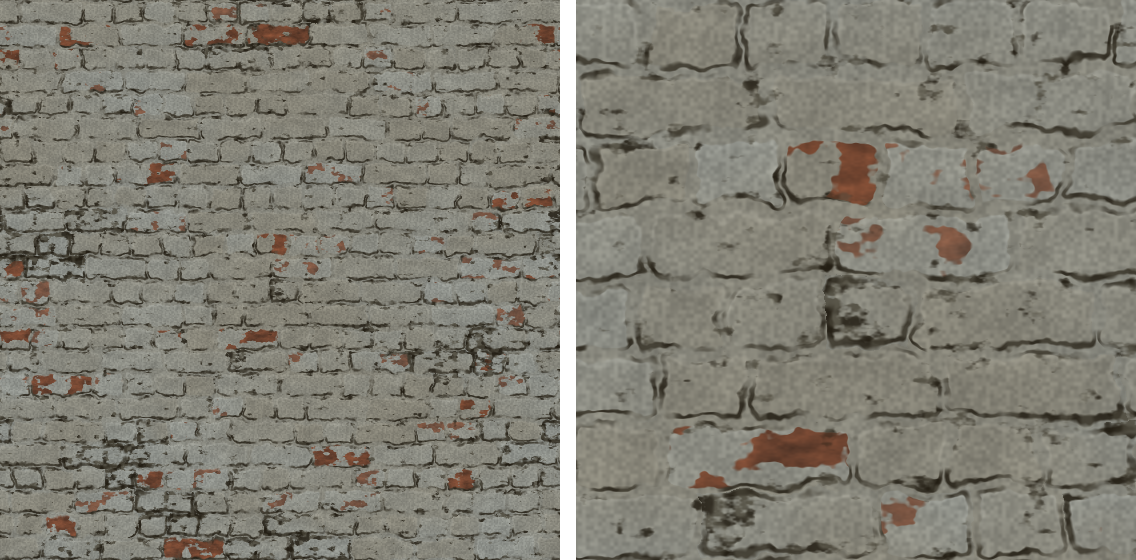
Left, the full canvas; right, a detail of the centre.
Give the GLSL for this texture, as a Shadertoy shader.

```glsl
#define ROWS 24.0
#define COLUMNS 9.0
#define JOINT 0.0042
#define LINE 0.0019
#define WARP 0.017
#define WEAR 0.56
#define EXPOSED 0.07
#define WARM_PAINT vec3(0.535, 0.525, 0.475)
#define COOL_PAINT vec3(0.560, 0.573, 0.550)
#define GRIME vec3(0.310, 0.295, 0.245)
#define SHADOW vec3(0.130, 0.110, 0.070)
#define CLAY vec3(0.450, 0.245, 0.155)

float hash(vec2 p) {
    return fract(sin(dot(p, vec2(127.1, 311.7))) * 43758.5453);
}

// Value noise that wraps after n cells
float noise(vec2 uv, vec2 n, float seed) {
    vec2 p = uv * n, i = floor(p), f = fract(p);
    f = f * f * (3.0 - 2.0 * f);
    vec2 a = mod(i, n) + seed * 17.0, b = mod(i + 1.0, n) + seed * 17.0;
    return mix(mix(hash(a), hash(vec2(b.x, a.y)), f.x),
               mix(hash(vec2(a.x, b.y)), hash(b), f.x), f.y);
}

float fbm(vec2 uv, vec2 n, float seed) {
    float sum = 0.0, gain = 0.5;
    for (int k = 0; k < 4; k++) {
        sum += gain * noise(uv, n, seed + float(k));
        n *= 2.0;
        gain *= 0.55;
    }
    return sum / 1.0094;
}

float roundedBox(vec2 p, vec2 halfSize, float radius) {
    vec2 q = abs(p) - halfSize + radius;
    return length(max(q, 0.0)) + min(max(q.x, q.y), 0.0) - radius;
}

// Position from the brick centre, brick size; id is set per brick
void layBrick(vec2 p, out vec2 local, out vec2 size, out vec2 id) {
    float row = floor(p.y * ROWS);
    float x = p.x * COLUMNS + hash(vec2(row, 4.0));
    float cell = mod(floor(x), COLUMNS), fx = fract(x), width = 1.0;

    // Split stretchers into headers, mostly on alternate rows
    float headers = mod(row, 2.0) < 0.5 ? 0.2 : 0.8;
    if (hash(vec2(cell, row) + 31.0) < headers) {
        cell += 0.5 * step(0.5, fx);
        fx = fract(fx * 2.0);
        width = 0.5;
    }
    size = vec2(width / COLUMNS, 1.0 / ROWS);
    local = (vec2(fx, fract(p.y * ROWS)) - 0.5) * size;
    id = vec2(cell, row);
}

void mainImage(out vec4 fragColor, in vec2 fragCoord) {
    vec2 uv = fragCoord / iResolution.xy;
    float px = 1.0 / iResolution.y;

    // Ragged brick outline
    vec2 ragged = vec2(fbm(uv, vec2(44.0), 1.0), fbm(uv, vec2(44.0), 9.0)) - 0.5;
    vec2 wander = vec2(noise(uv, vec2(9.0), 15.0), noise(uv, vec2(9.0), 16.0)) - 0.5;
    vec2 local, size, id;
    layBrick(fract(uv + ragged * WARP + wander * 0.006), local, size, id);
    vec2 halfSize = 0.5 * size - JOINT * vec2(0.8, 1.0);
    float d = roundedBox(local, halfSize, 0.004);
    float inside = smoothstep(px, -px, d);
    float lower = smoothstep(0.3, -0.8, local.y / halfSize.y);
    float tone = hash(id + 3.0);

    // Damage gathers in regions and differs per brick
    float region = fbm(uv, vec2(5.0), 20.0);
    float wear = smoothstep(WEAR, WEAR + 0.34, region + 0.4 * (hash(id + 7.0) - 0.5));

    // Paint over bricks and joints
    float cool = 0.65 * fbm(uv, vec2(4.0, 6.0), 33.0) + 0.4 * (tone - 0.5) * inside
               + 0.3 * wear + 0.2 * (0.6 - uv.y);
    vec3 color = mix(WARM_PAINT, COOL_PAINT, smoothstep(0.1, 0.75, cool));
    color *= 0.98 + 0.03 * tone * inside;
    color *= 0.90 + 0.20 * fbm(uv, vec2(40.0, 60.0), 41.0);
    color *= 0.91 + 0.18 * noise(uv, vec2(420.0), 47.0);

    // Pale rim along the upper edge
    float rim = smoothstep(LINE + px, 0.0, abs(d + 0.001)) * (1.0 - lower);
    color += 0.04 * rim;

    // Bare clay where paint has flaked off
    float bare = step(1.0 - EXPOSED, hash(id + 13.0));
    float flakes = fbm(uv, vec2(36.0, 50.0), 52.0) + 0.12 * bare + 0.06 * wear;
    float clay = smoothstep(0.59, 0.65, flakes) * inside * max(bare, 0.8 * step(0.86, tone));
    vec3 clayColor = CLAY * (0.5 + 0.9 * fbm(uv, vec2(60.0, 110.0), 61.0));
    color = mix(color, clayColor, 0.88 * clay);

    // Broken dark joints, strongest below each brick
    float breaks = fbm(uv, vec2(40.0, 48.0), 70.0) + 0.20 * wear + 0.22 * (lower - 0.7);
    float width = LINE * (0.5 + 0.9 * wear + 0.8 * noise(uv, vec2(90.0), 75.0));
    float crack = smoothstep(width + px, 0.3 * width, abs(d - 0.001));
    crack *= smoothstep(0.38, 0.62, breaks);

    // Fine pits and grime, densest around the edges
    float nearEdge = exp(-abs(d) / 0.004);
    float pitting = fbm(uv, vec2(64.0, 100.0), 80.0) + 0.20 * wear + 0.13 * nearEdge - 0.13;
    float pit = smoothstep(0.55, 0.72, pitting) * (1.0 - 0.5 * clay);
    float depth = smoothstep(0.3, 0.75, noise(uv, vec2(160.0), 90.0));
    color = mix(color, mix(GRIME, SHADOW, depth), 0.85 * pit);
    color = mix(color, mix(GRIME, SHADOW, 0.45 + 0.55 * depth), 0.85 * crack);

    fragColor = vec4(clamp(color, 0.0, 1.0), 1.0);
}
```
